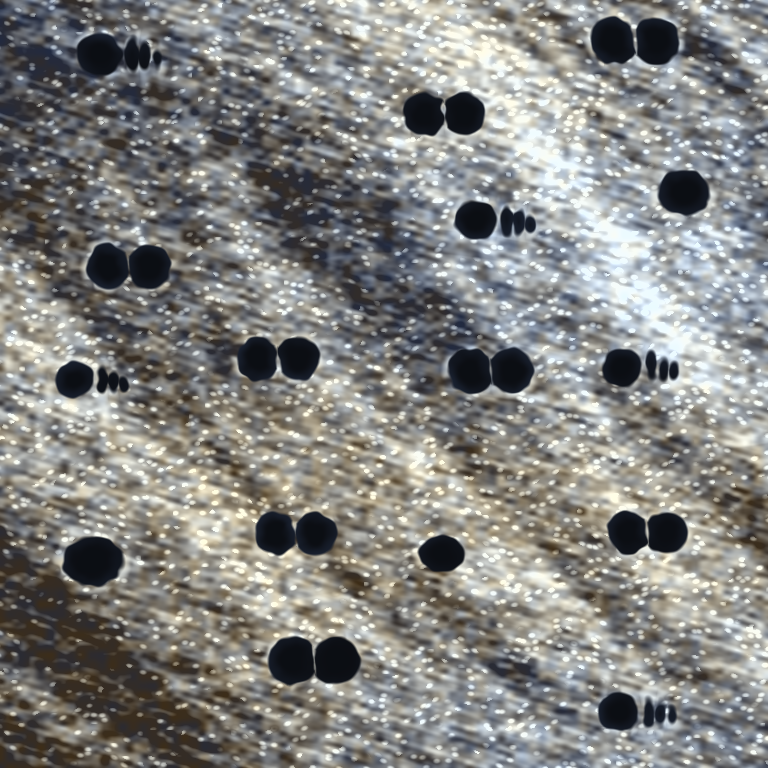
Give the GLSL for this texture, as a WebGL 1 fragment shader.

```glsl
precision highp float;
// Sunlit end grain of wood: diagonal saw marks, glinting fibres and dark oval pores.
uniform vec2 u_resolution;

const vec3 PORE_BLACK = vec3(0.045, 0.055, 0.075);
const vec3 PORE_BLUE = vec3(0.10, 0.13, 0.19);
const vec3 SHADOW = vec3(0.18, 0.17, 0.18);
const vec3 HIGHLIGHT = vec3(0.97, 0.99, 0.97);
const vec3 WARM_SHIFT = vec3(0.045, 0.005, -0.065);
const vec2 PORE_CELL = vec2(0.25, 0.2);

float hash(vec2 p) {
  return fract(sin(dot(p, vec2(127.1, 311.7))) * 43758.55);
}

vec2 hash2(vec2 p) {
  return vec2(hash(p), hash(p + 57.3));
}

float valueNoise(vec2 p) {
  vec2 i = floor(p), f = fract(p);
  f = f * f * (3.0 - 2.0 * f);
  vec2 e = vec2(1.0, 0.0);
  return mix(mix(hash(i), hash(i + e.xy), f.x),
             mix(hash(i + e.yx), hash(i + e.xx), f.x), f.y);
}

// Cellular noise: distance to the nearest point and that point's random value.
vec2 cellular(vec2 p) {
  vec2 i = floor(p), best = vec2(9.0, 0.0);
  for (int y = -1; y <= 1; y++) {
    for (int x = -1; x <= 1; x++) {
      vec2 c = i + vec2(float(x), float(y));
      float d = length(c + hash2(c) - p);
      if (d < best.x) best = vec2(d, hash(c + 19.7));
    }
  }
  return best;
}

// Coordinates along and across a direction that falls to the right.
vec2 alongAcross(vec2 p, float angle) {
  float c = cos(angle), s = sin(angle);
  return vec2(c * p.x - s * p.y, s * p.x + c * p.y);
}

float ellipse(vec2 p, vec2 r) {
  return (length(p / r) - 1.0) * min(r.x, r.y);
}

// A single vessel, a walled pair, or a vessel with a tail of shrinking ones.
float poreGroup(vec2 p, float kind) {
  if (kind < 0.38) return ellipse(p, vec2(0.036, 0.029));
  if (kind < 0.70) {
    float lobes = ellipse(vec2(abs(p.x) - 0.028, p.y), vec2(0.031, 0.031));
    return max(lobes, 0.002 - abs(p.x + 0.1 * p.y));
  }
  p.x += 0.026;
  float d = ellipse(p, vec2(0.029, 0.027));
  for (int k = 0; k < 3; k++) {
    float t = float(k);
    vec2 center = vec2(0.042 + 0.016 * t, -0.003 * t);
    d = min(d, ellipse(p - center, vec2(0.0085 - 0.001 * t, 0.021 - 0.005 * t)));
  }
  return d;
}

// Distance to the closest pore group on a jittered, staggered grid.
float poreDistance(vec2 p) {
  float d = 1.0;
  vec2 home = floor(p / PORE_CELL);
  for (int y = -1; y <= 1; y++) {
    for (int x = -1; x <= 1; x++) {
      vec2 c = home + vec2(float(x), float(y));
      vec2 jitter = (hash2(c + 3.1) - 0.5) * vec2(0.10, 0.12);
      vec2 center = (c + 0.5) * PORE_CELL + jitter;
      float size = mix(0.8, 1.1, hash(c + 8.4));
      float group = poreGroup((p - center) / size, hash(c + 5.6)) * size;
      if (hash(c + 11.2) < 0.88) d = min(d, group);
    }
  }
  return d;
}

// Brightness of the sawn surface before glints.
float surfaceTone(vec2 p, vec2 saw) {
  vec2 hatch = alongAcross(p, 0.3);
  float crease = abs(valueNoise(saw * vec2(0.9, 5.0) + 7.0) - 0.5);
  float tone = 0.55;
  tone += 0.24 * (valueNoise(p * 2.6) - 0.5);
  tone += 0.38 * (valueNoise(saw * vec2(1.4, 12.0)) - 0.5);
  tone += 0.32 * (valueNoise(saw * vec2(5.0, 38.0)) - 0.5);
  tone += 0.36 * (valueNoise(hatch * vec2(32.0, 165.0)) - 0.5);
  tone += 0.36 * (valueNoise(p * vec2(95.0, 135.0)) - 0.5);
  return tone - 0.16 * smoothstep(0.09, 0.0, crease);
}

void main() {
  vec2 p = gl_FragCoord.xy / min(u_resolution.x, u_resolution.y);
  vec2 bend = 0.03 * sin(p.yx * vec2(5.0, 4.0) + vec2(0.4, 1.9));
  vec2 saw = alongAcross(p + bend, 0.80);

  // Glints, denser on bright saw ridges and on thin horizontal rows
  float tone = surfaceTone(p, saw);
  float rows = smoothstep(0.74, 0.92, valueNoise(vec2(p.x * 3.0, p.y * 48.0 + sin(p.x * 9.0))));
  vec2 grain = cellular(p * vec2(78.0, 112.0) + 0.5 * sin(p.yx * 40.0));
  float glint = smoothstep(0.5, 0.12, grain.x) * smoothstep(0.62, 0.8, grain.y + 0.3 * (tone - 0.55));
  tone += 0.36 * glint + 0.10 * rows;

  // Warm and cool light
  float warmth = 1.5 * (valueNoise(p * 3.1 + 20.0) - 0.5) + 1.6 * (valueNoise(p * 75.0 + 9.0) - 0.5);
  vec3 color = mix(SHADOW, HIGHLIGHT, clamp((tone - 0.18) / 0.79, 0.0, 1.0));
  color += WARM_SHIFT * (warmth + 0.15);

  // Pores with ragged, sparkling rims
  float d = poreDistance(p) + 0.005 * (valueNoise(p * 85.0) - 0.5);
  float rim = smoothstep(0.011, 0.001, d) * smoothstep(0.35, 0.75, valueNoise(p * 70.0 + 4.0));
  color = mix(color, HIGHLIGHT + WARM_SHIFT * warmth, 0.6 * rim);
  vec3 hollow = mix(PORE_BLACK, PORE_BLUE, valueNoise(p * 22.0) * smoothstep(-0.016, 0.0, d));
  color = mix(hollow, color, smoothstep(-0.002, 0.002, d));
  gl_FragColor = vec4(clamp(color, 0.0, 1.0), 1.0);
}
```
